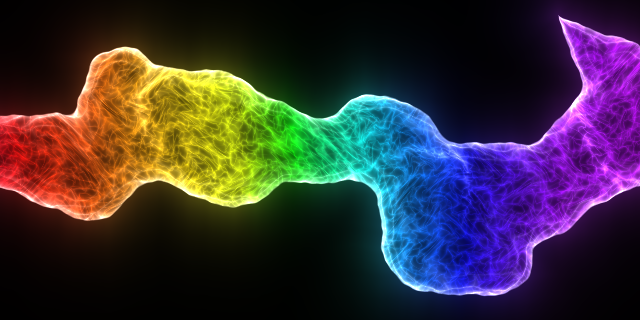
Give the GLSL for this background, as a Shadertoy shader.

```glsl
// A glowing rainbow membrane stretched across a black field.
// Tapered capsules melt into one distance field; warped cellular webs
// draw the filaments, and the distance drives the rim light and halo.

const int STOPS = 9;
const float HUES[STOPS] = float[](-0.01, 0.045, 0.125, 0.19, 0.41, 0.57, 0.69, 0.77, 0.79);

vec2 hash2(vec2 cell) {
    vec3 h = fract(cell.xyx * vec3(0.1031, 0.1030, 0.0973));
    h += dot(h, h.yzx + 33.33);
    return fract((h.xx + h.yz) * h.zy);
}

// Bright lines along the borders of cellular noise.
float web(vec2 p, float sharpness) {
    vec2 cell = floor(p), f = fract(p);
    float nearest = 8.0, second = 8.0;
    for (int j = -1; j <= 1; j++) {
        for (int i = -1; i <= 1; i++) {
            vec2 offset = vec2(i, j);
            float dist = length(offset + hash2(cell + offset) - f);
            second = min(second, max(nearest, dist));
            nearest = min(nearest, dist);
        }
    }
    return exp(-sharpness * (second - nearest));
}

// Layered sines that bend straight lines into flowing ones.
vec2 warp(vec2 p, float frequency, float amount) {
    for (int i = 0; i < 4; i++) {
        p += amount * sin(frequency * p.yx + vec2(1.3, 4.1) * float(i + 1));
        frequency *= 1.83;
        amount *= 0.56;
    }
    return p;
}

float smoothMin(float a, float b, float k) {
    float h = max(k - abs(a - b), 0.0) / k;
    return min(a, b) - 0.25 * k * h * h;
}

// Capsule from a to b; xy is the centre and z the radius.
float taper(vec2 p, vec3 a, vec3 b) {
    vec2 axis = b.xy - a.xy;
    float t = clamp(dot(p - a.xy, axis) / dot(axis, axis), 0.0, 1.0);
    return length(p - a.xy - axis * t) - mix(a.z, b.z, t);
}

float join(float d, vec2 p, vec3 a, vec3 b) {
    return smoothMin(d, taper(p, a, b), 0.045);
}

float membrane(vec2 p) {
    // Red and orange lobes
    float d = taper(p, vec3(-0.08, 0.537, 0.105), vec3(0.156, 0.505, 0.136));
    d = join(d, p, vec3(0.156, 0.505, 0.136), vec3(0.273, 0.422, 0.118));
    d = join(d, p, vec3(0.380, 0.740, 0.118), vec3(0.318, 0.479, 0.123));
    // Yellow bulge narrowing to the green waist
    d = join(d, p, vec3(0.326, 0.500, 0.115), vec3(0.534, 0.615, 0.168));
    d = join(d, p, vec3(0.534, 0.615, 0.168), vec3(0.638, 0.588, 0.196));
    d = join(d, p, vec3(0.690, 0.576, 0.186), vec3(1.010, 0.526, 0.092));
    d = join(d, p, vec3(0.718, 0.484, 0.135), vec3(0.750, 0.490, 0.133));
    // Blue shoulder and hanging lobe
    d = join(d, p, vec3(1.010, 0.526, 0.092), vec3(1.177, 0.563, 0.136));
    d = join(d, p, vec3(1.177, 0.563, 0.136), vec3(1.240, 0.550, 0.132));
    d = join(d, p, vec3(1.263, 0.518, 0.115), vec3(1.354, 0.240, 0.150));
    d = join(d, p, vec3(1.354, 0.240, 0.150), vec3(1.530, 0.210, 0.141));
    d = join(d, p, vec3(1.380, 0.388, 0.178), vec3(1.615, 0.388, 0.158));
    // Violet body and horn
    d = join(d, p, vec3(1.615, 0.388, 0.158), vec3(1.706, 0.375, 0.120));
    d = join(d, p, vec3(1.732, 0.440, 0.126), vec3(2.005, 0.622, 0.198));
    d = join(d, p, vec3(1.745, 0.948, 0.004), vec3(1.914, 0.779, 0.120));
    return d + 0.005;
}

// Soft lit crease along one side of a circle.
float crease(vec2 p, vec2 centre, float radius, vec2 side) {
    vec2 v = p - centre;
    float facing = smoothstep(0.35, 0.95, dot(v, side) / max(length(v), 0.001));
    return facing * exp(-abs(length(v) - radius) / 0.018);
}

vec3 rainbow(float x) {
    float s = clamp(x * 4.0, 0.0, 7.999);
    int i = int(s);
    float hue = mix(HUES[i], HUES[i + 1], fract(s));
    vec3 pure = clamp(abs(mod(hue * 6.0 + vec3(6, 4, 2), 6.0) - 3.0) - 1.0, 0.0, 1.0);
    return mix(pure, vec3(0.75), 0.10);
}

void mainImage(out vec4 fragColor, in vec2 fragCoord) {
    vec2 p = (fragCoord - 0.5 * iResolution.xy) / iResolution.y + vec2(1.0, 0.5);
    float pixel = 1.0 / iResolution.y;
    float d = membrane(warp(p, 29.0, 0.0035));
    vec2 flow = warp(p, 9.0, 0.035);
    vec3 tint = rainbow(p.x + 0.25 * (flow.x - p.x));

    // Filaments: a layered web inside, streaks along the contour near the rim
    float fibres = 0.36 * web(flow * 8.0, 5.0)
                 + 0.34 * web(warp(flow * 17.0, 2.0, 0.25), 4.5)
                 + 0.30 * web(warp(flow * 35.0, 2.0, 0.25), 4.0);
    float contour = d + 0.5 * (flow.y - p.y);
    float streaks = web(vec2((flow.x + 0.6 * flow.y) * 7.0, contour * 32.0), 5.0);
    float folds = crease(flow, vec2(1.276, 0.336), 0.17, vec2(0.707, 0.707))
                + crease(flow, vec2(2.08, 0.61), 0.245, vec2(-1.0, 0.0))
                + 0.7 * crease(flow, vec2(0.64, 0.635), 0.17, vec2(-0.9, 0.436))
                + 0.5 * crease(flow, vec2(0.77, 0.63), 0.10, vec2(0.8, 0.6));

    // Body light rises from dim hollows to a pale edge
    float depth = max(-d, 0.0);
    float rim = exp(-depth / 0.014);
    float shell = exp(-depth / 0.055);
    float light = 0.25 + 0.85 * fibres + shell * (0.22 + 0.45 * streaks)
                + folds * (0.15 + 0.7 * fibres);
    float pale = 0.5 * rim + 0.35 * shell * streaks + 0.35 * folds * fibres;
    vec3 body = mix(tint, vec3(1.0), clamp(pale, 0.0, 0.75)) * (light + 0.3 * rim);

    // Coloured halo over black
    float away = max(d, 0.0);
    vec3 halo = mix(tint, vec3(0.6), 0.2) * 0.32 * exp(-away / 0.085);
    vec3 color = mix(body, halo, smoothstep(-pixel, pixel, d));
    fragColor = vec4(clamp(color, 0.0, 1.0), 1.0);
}
```
